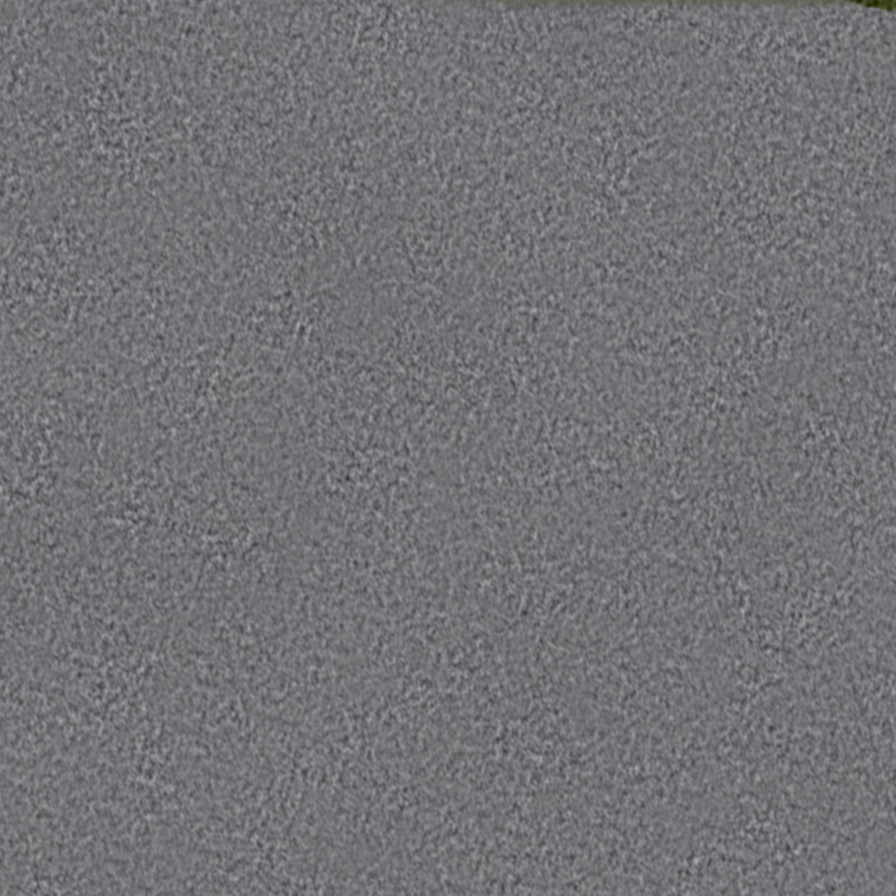
Write a WebGL 1 fragment shader that draws this texture.

```glsl
precision highp float;
// Fine grey asphalt: three turned layers of stretched gradient noise make the
// soft grain, slow noise varies its contrast and tint, scattered cells add
// dark pits, and a sliver of mossy verge shows at the upper right.
uniform vec2 u_resolution;

// Sine-free hash: two values in 0..1 for each lattice point
vec2 hash2(vec2 p) {
  vec3 q = fract(p.xyx * vec3(0.1031, 0.1030, 0.0973));
  q += dot(q, q.yzx + 33.33);
  return fract((q.xx + q.yz) * q.zy);
}

float cornerSlope(vec2 cell, vec2 corner, vec2 f) {
  return dot(hash2(cell + corner) * 2.0 - 1.0, f - corner);
}

// Gradient noise with zero mean
float gradientNoise(vec2 p) {
  vec2 cell = floor(p), f = fract(p);
  vec2 w = f * f * f * (f * (f * 6.0 - 15.0) + 10.0);
  float low = mix(cornerSlope(cell, vec2(0.0), f),
                  cornerSlope(cell, vec2(1.0, 0.0), f), w.x);
  float high = mix(cornerSlope(cell, vec2(0.0, 1.0), f),
                   cornerSlope(cell, vec2(1.0), f), w.x);
  return mix(low, high, w.y);
}

vec2 turn(vec2 p, float angle) {
  float c = cos(angle), s = sin(angle);
  return vec2(c * p.x - s * p.y, s * p.x + c * p.y);
}

// Sparse small dark hollows, one candidate per grid cell
float pits(vec2 uv) {
  vec2 p = uv * 40.0, cell = floor(p);
  float depth = 0.0;
  for (int j = -1; j <= 1; j++) {
    for (int i = -1; i <= 1; i++) {
      vec2 id = cell + vec2(float(i), float(j));
      vec2 shape = hash2(id + 71.0);
      vec2 d = turn(p - id - hash2(id + 13.0), shape.y * 3.0);
      float r = length(d * vec2(1.0, 1.7));
      depth += step(0.95, shape.x) * (1.0 - smoothstep(0.05, 0.24, r));
    }
  }
  return depth;
}

void main() {
  vec2 uv = gl_FragCoord.xy / u_resolution;

  // Grain, slightly taller than wide, with uneven contrast
  float broad = gradientNoise(turn(uv, -0.1) * vec2(68.0, 52.0) + 500.0);
  float coarse = gradientNoise(turn(uv, 0.28) * vec2(150.0, 104.0) + 40.0);
  float fine = gradientNoise(turn(uv, -0.35) * vec2(235.0, 172.0) + 310.0);
  float patches = gradientNoise(uv * 11.0 + 5.0)
                + gradientNoise(uv * 32.0 + 90.0);
  float contrast = clamp(1.0 + 0.6 * patches, 0.6, 1.6);
  float tone = 0.452 + 0.022 * broad
             + contrast * (0.186 * coarse + 0.158 * fine);

  // Slow changes of brightness, then the pits
  tone += 0.018 * gradientNoise(uv * 4.0 + 20.0);
  tone -= 0.09 * pits(uv);

  // Cool violet grey drifting slightly towards a warmer, greener grey
  float warmth = 0.6 * gradientNoise(uv * 13.0 + 150.0)
               + gradientNoise(uv * 60.0 + 200.0);
  vec3 color = tone + vec3(0.001, -0.005, 0.009)
             + warmth * vec3(0.006, 0.004, -0.009);

  // Mossy verge: a faint stain on the top edge, green in the corner
  float ragged = 0.004 * gradientNoise(uv * 70.0);
  float stain = smoothstep(0.988, 1.0, uv.y + ragged)
              * smoothstep(0.4, 0.65, uv.x);
  color = mix(color, vec3(0.36, 0.36, 0.29), 0.6 * stain);
  float border = 1.003 - 0.015 * smoothstep(0.92, 1.0, uv.x);
  float moss = smoothstep(-0.002, 0.003, uv.y + ragged - border);
  color = mix(color, vec3(0.22, 0.25, 0.1) + 0.3 * coarse, moss);

  gl_FragColor = vec4(color, 1.0);
}
```
